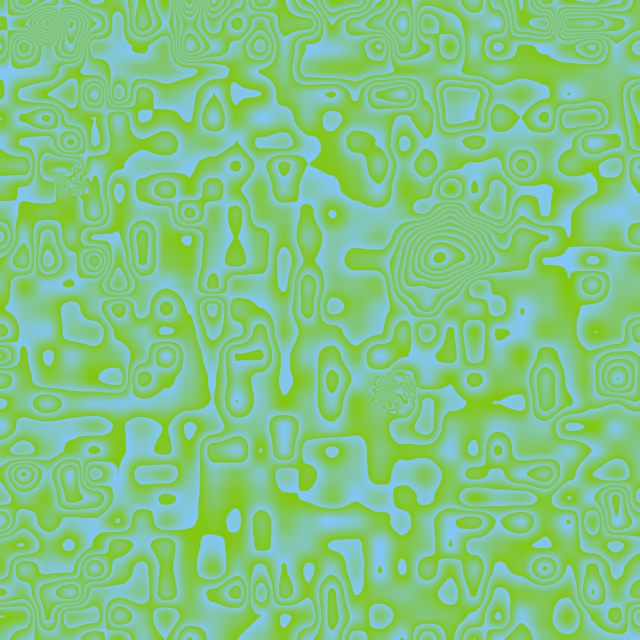
Write a three.js fragment shader that draws this texture.

```glsl
// Draws contour bands of a lumpy height field, each band fading from leaf green to sky blue.
varying vec2 vUv;

float hash(vec2 p) {
  p = fract(p * vec2(0.1031, 0.1137));
  p += dot(p, p.yx + 33.33);
  return fract((p.x + p.y) * p.x * 37.7);
}

// Signed lattice value with stretched tails, so a few cells become ringed peaks
float latticeHeight(vec2 cell) {
  float r = 2.0 * hash(cell + 17.0) - 1.0;
  return r * (0.75 + 0.9 * r * r * r * r);
}

float valueNoise(vec2 p) {
  vec2 cell = floor(p);
  vec2 f = fract(p);
  vec2 s = f * f * (3.0 - 2.0 * f);
  float low = mix(latticeHeight(cell), latticeHeight(cell + vec2(1.0, 0.0)), s.x);
  float high = mix(latticeHeight(cell + vec2(0.0, 1.0)), latticeHeight(cell + 1.0), s.x);
  return mix(low, high, s.y);
}

// Soft round falloff: 1 at the centre, 0 beyond the radius
float mound(vec2 p, vec2 centre, float radius) {
  return 1.0 - smoothstep(0.0, radius, length(p - centre));
}

float terrain(vec2 p) {
  // Relief grows toward the top and the left
  float relief = 1.3 + 0.4 * valueNoise(p * 4.0 + 50.0)
    + 1.3 * smoothstep(0.78, 1.0, p.y)
    + 0.5 * (1.0 - smoothstep(0.0, 0.5, p.x));
  float height = 0.15 + relief * valueNoise(p * 27.0);
  height += 0.7 * valueNoise(p * 7.0 + 90.0);

  // Large leaning hill and a smaller one at the side, both with many rings
  vec2 lean = p - vec2(0.69, 0.6);
  lean = vec2(lean.x + lean.y, lean.y - lean.x) * vec2(0.6, 0.8);
  height += 7.0 * mound(lean, vec2(0.0), 0.1);
  height += 4.0 * mound(p, vec2(0.97, 0.41), 0.07);

  // Small knots of tangled fine contours
  float knots = mound(p, vec2(0.11, 0.715), 0.04) + mound(p, vec2(0.617, 0.39), 0.045);
  return height + 3.5 * knots * valueNoise(p * 110.0);
}

// Integral of fract(x), used to average the sawtooth over one pixel
float sawIntegral(float x) {
  float f = fract(x);
  return 0.5 * (floor(x) + f * f);
}

void main() {
  float height = terrain(vUv);
  float width = max(fwidth(height), 0.002);
  float band = (sawIntegral(height + 0.5 * width) - sawIntegral(height - 0.5 * width)) / width;

  vec3 leafGreen = vec3(0.51, 0.78, 0.03);
  vec3 skyBlue = vec3(0.51, 0.775, 1.0);
  gl_FragColor = vec4(mix(leafGreen, skyBlue, band), 1.0);
}
```
